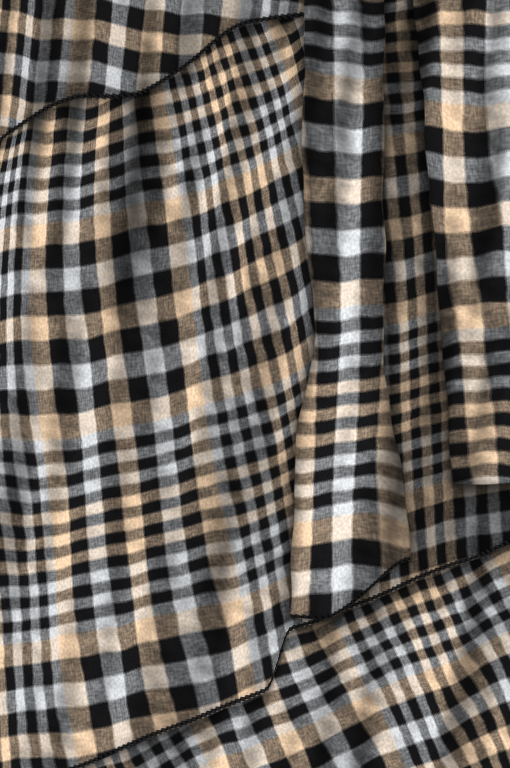
Give the GLSL for this texture, as a Shadertoy shader.

```glsl
// Draped cotton plaid in black, white and tan: gathered panel, overlapping flaps and stitched hems.
#define BLACK vec3(0.085, 0.085, 0.09)
#define WHITE vec3(0.78, 0.79, 0.80)
#define TAN vec3(0.89, 0.77, 0.64)
#define BAND_BLUR 0.22    // softness of stripe edges, in bands
#define WARP 1.3          // stripe displacement by folds, in bands
#define FOLD_LIGHT 2.2    // contrast of fold shading
#define SHADOW 0.6        // darkness under an overlapping edge
#define EDGE 0.0014       // softness of cloth outlines
#define HEM_WIDTH 0.0032  // half width of hem stitching

vec2 gradientAt(vec2 cell) {
    float a = 6.2832 * fract(sin(dot(cell, vec2(127.1, 311.7))) * 43758.5);
    return vec2(cos(a), sin(a));
}

float noise(vec2 p) {
    vec2 i = floor(p), f = p - i;
    vec2 w = f * f * f * (f * (f * 6.0 - 15.0) + 10.0);
    vec2 e = vec2(0, 1);
    return mix(mix(dot(gradientAt(i), f), dot(gradientAt(i + e.yx), f - e.yx), w.x),
               mix(dot(gradientAt(i + e), f - e), dot(gradientAt(i + 1.0), f - 1.0), w.x), w.y);
}

// One repeat is 35 units: 9 bands two units wide, then 17 bands one unit wide
vec3 bandColour(float s) {
    s = mod(s, 35.0);
    bool wide = s < 18.0;
    float i = wide ? floor(s * 0.5) : floor(s - 18.0);
    if (mod(i, 2.0) > 0.5) return BLACK;
    bool isTan = wide ? mod(i, 4.0) < 0.5 : abs(i - 8.0) < 2.5;
    return isTan ? TAN : WHITE;
}

vec3 softBand(float s) {
    vec3 sum = vec3(0);
    for (int k = 0; k < 6; k++) sum += bandColour(s + (float(k) / 5.0 - 0.5) * BAND_BLUR);
    return sum / 6.0;
}

// Warp and weft share each crossing; slubs let one or the other show through
vec3 plaid(vec2 uv) {
    float slub = noise(uv * vec2(5.0, 1.5)) - noise(uv.yx * vec2(5.0, 1.5) + 40.0);
    vec3 cloth = mix(softBand(uv.x), softBand(uv.y), 0.5 + 0.15 * slub);
    return cloth * (1.0 + 0.14 * noise(uv * 3.7));
}

float foldHeight(vec2 p, float gather) {
    return noise(vec2(p.x * 9.0 - p.y * 1.5, p.y * 2.0))
         + (0.2 + gather) * noise(vec2(p.x * 27.0 - p.y * 3.0, p.y * 4.0 + 7.0))
         + 0.11 * noise(p * vec2(32.0, 55.0));
}

vec3 drape(vec2 p, vec2 uv, float gather) {
    float h = foldHeight(p, gather);
    float slope = foldHeight(p + vec2(0.01, 0.004), gather) - h;
    vec3 cloth = plaid(uv + h * WARP * vec2(1.0, 0.8));
    return cloth * clamp(0.94 + FOLD_LIGHT * slope + 0.1 * h, 0.45, 1.13);
}

// Band coordinates of a straight piece turned by an angle
vec2 pieceUV(vec2 p, vec2 origin, float angle, vec2 unit) {
    float c = cos(angle), s = sin(angle);
    return (p - origin) * mat2(c, s, -s, c) / unit;
}

// Lays a piece with inside distance d over the cloth below, casting a shadow
vec3 lay(vec3 below, vec3 piece, float d) {
    below *= 1.0 - SHADOW * exp(min(d, 0.0) / 0.014);
    return mix(below, piece * (1.0 - 0.25 * exp(-max(d, 0.0) / 0.008)), smoothstep(-EDGE, EDGE, d));
}

// Overlocked thread along the line d = 0
vec3 stitch(vec3 cloth, float d, vec2 p) {
    float loops = sin((p.x + p.y) * 700.0);
    float thread = 1.0 - smoothstep(-EDGE, EDGE, abs(d) - HEM_WIDTH * (0.85 + 0.3 * loops));
    return mix(cloth, BLACK * (0.9 + 0.5 * loops), thread * 0.92);
}

void mainImage(out vec4 fragColor, in vec2 fragCoord) {
    vec2 p = fragCoord / iResolution.y;
    float wobble = 0.006 * noise(p * 14.0);

    // Lower layer, slanting up to the right
    vec3 col = drape(p, pieceUV(p, vec2(0.50, 0.12), 0.42, vec2(0.013, 0.014)) + vec2(20, 19), 0.1);

    // Main panel: rows sweep upward, columns turn with them and crowd toward the gathered seam
    float seam = p.y - (0.82 + 0.42 * p.x + 0.015 * sin(p.x * 25.0)) + wobble;
    float hem = p.y - (0.4 * p.x - 0.04 + 0.065 * smoothstep(0.345, 0.38, p.x)) + wobble;
    float gather = exp(min(seam, 0.0) * 6.0);
    float lean = (0.1 + 0.25 * p.x) * (p.y - 0.5);
    float rise = 0.62 * p.x * p.x + 0.012 * smoothstep(0.13, 0.21, p.x) * smoothstep(0.5, 0.7, p.y);
    vec2 uv = vec2(18.0 + (1.05 * (p.x - 0.265) + lean) / (0.013 - 0.003 * gather),
                   9.0 + (0.566 - p.y + rise) / 0.0155);

    // Straight strip that hangs behind the flaps
    vec2 stripUV = 26.0 + vec2(p.x - 0.54 + 0.07 * (p.y - 0.6), 0.47 - p.y + 0.25 * (p.x - 0.5)) / 0.0135;
    vec3 panel = drape(p, p.x < 0.45 ? uv : stripUV, 0.55 * gather);
    float valley = (p.x - 0.165 - 0.1 * (p.y - 0.7)) / 0.022;
    panel *= 1.0 - 0.45 * exp(-valley * valley) * smoothstep(0.52, 0.65, p.y);
    panel *= 1.0 - 0.3 * smoothstep(0.5, 0.56, p.x);
    col = stitch(lay(col, panel, hem), hem - 0.003, p);

    // Yoke above the seam
    vec3 yoke = drape(p, pieceUV(p, vec2(0.1, 0.93), -0.12, vec2(0.012, 0.014)) + vec2(1, 7), 0.3);
    col = stitch(lay(col, yoke * 0.92, seam), seam, p);

    // Front flap
    float bump = (p.y - 0.57) / 0.1;
    float left = mix(0.373, 0.398, p.y) + 0.024 * exp(-bump * bump) + wobble;
    float right = 0.535 - 0.035 * smoothstep(0.28, 0.55, p.y) + wobble;
    float bottom = p.y - 0.195 - 0.075 * smoothstep(0.42, 0.54, p.x) + wobble;
    float flap = min(min(p.x - left, right - p.x), bottom);
    vec2 flapUV = vec2(5.0 + (p.x - 0.45) / 0.016, 26.5 - (p.y - 0.466) / 0.0165);
    vec3 front = drape(p + 3.0, flapUV, 0.1);
    front *= 0.7 + 0.36 * smoothstep(0.0, 0.035, right - p.x);
    front = mix(front, stitch(front, bottom - 0.002, p), step(0.0, flap));
    col = lay(col, front, flap);

    // Right flap
    float side = min(p.x - 0.62 + 0.08 * p.y - wobble, p.y - 0.37 - wobble);
    vec3 edgeFlap = drape(p + 5.0, pieceUV(p, vec2(0.6, 0.7), 0.07, vec2(0.017, 0.0165)) + vec2(9, 8), 0.2);
    col = lay(col, edgeFlap, side);

    fragColor = vec4(clamp(col, 0.0, 1.0), 1.0);
}
```
